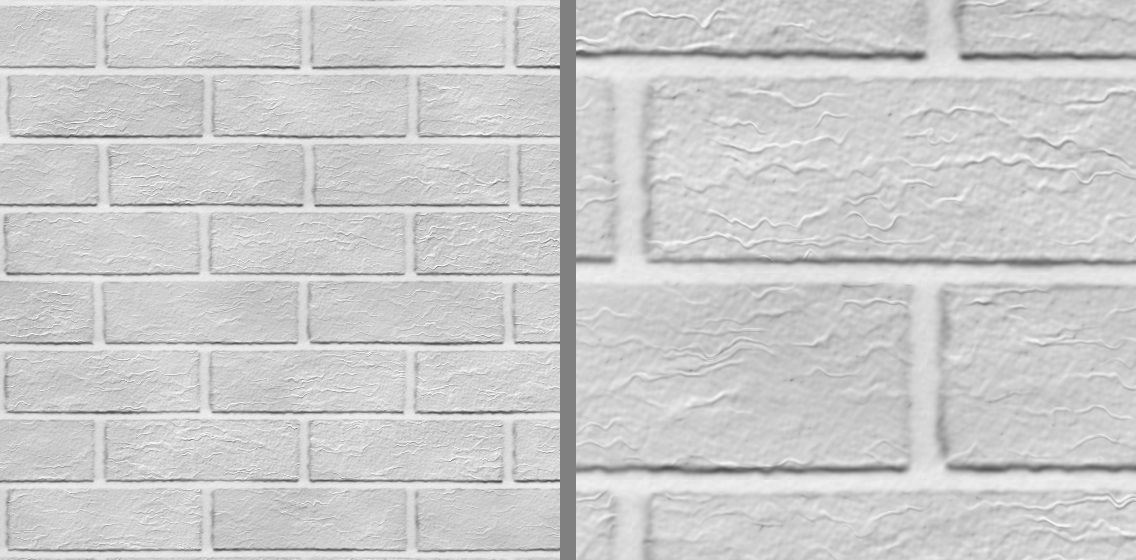
Left: the whole. Right: its middle third, enlarged.
Give the GLSL for this texture, as a three.js fragment shader.

```glsl
// White-painted brick wall in running bond, with wrinkled faces and pale mortar.
varying vec2 vUv;

float hash(vec2 p) {
  return fract(sin(dot(p, vec2(127.1, 311.7))) * 43758.5453);
}

float noise(vec2 p) {
  vec2 i = floor(p), f = fract(p);
  f = f * f * (3.0 - 2.0 * f);
  return mix(mix(hash(i), hash(i + vec2(1.0, 0.0)), f.x),
             mix(hash(i + vec2(0.0, 1.0)), hash(i + vec2(1.0, 1.0)), f.x), f.y);
}

// Wavy, broken horizontal creases in the paint, in three overlapping sizes
float wrinkles(vec2 p) {
  p.y += 0.012 * (noise(p * vec2(38.0, 30.0)) - 0.5) + 0.008 * (noise(p * 110.0) - 0.5);
  p.y += 0.003 * (noise(p * 230.0) - 0.5);
  float sum = 0.0;
  for (int i = 0; i < 3; i++) {
    float size = 1.0 + 0.45 * float(i);
    float crease = smoothstep(0.13, 0.0, abs(noise(p * vec2(13.0, 46.0) * size) - 0.5));
    float patches = smoothstep(0.3, 0.65, noise(p * vec2(20.0, 34.0) * size + 7.3));
    sum += crease * patches / sqrt(size);
    p += 3.71;
  }
  return sum;
}

// Plaster grain at three scales, turned off the axes
float grain(vec2 p) {
  p = mat2(0.8, 0.6, -0.6, 0.8) * p;
  return 0.5 * noise(p * 95.0) + 0.55 * noise(p * 190.0 + 3.7) + 0.5 * noise(p * 350.0 + 8.1);
}

float roundedBox(vec2 p, vec2 halfSize, float radius) {
  vec2 d = abs(p) - halfSize + radius;
  return length(max(d, 0.0)) + min(max(d.x, d.y), 0.0) - radius;
}

float band(float x, float width) {
  return exp(-x * x / (width * width));
}

void main() {
  // Running bond: rows counted from the top, every other row shifted by half
  vec2 cell = vec2(0.366, 0.1232);
  float down = (0.9967 - vUv.y) / cell.y;
  float row = floor(down);
  float shift = mix(0.182, 0.003, mod(row, 2.0)) + 0.012 * (hash(vec2(row, 4.0)) - 0.5);
  float along = (vUv.x - shift) / cell.x;
  vec2 id = vec2(floor(along), row);
  vec2 q = vec2(fract(along) - 0.5, 0.5 - fract(down)) * cell;

  // Uneven brick outline, straighter along the length
  q += 0.003 * (vec2(noise(vUv * 20.0), noise(vUv * vec2(9.0, 20.0) + 19.0)) - 0.5);
  q += vec2(0.004, 0.0018) * (vec2(noise(vUv * 120.0), noise(vUv * 150.0 + 31.0)) - 0.5);
  float face = smoothstep(0.0028, -0.0028, roundedBox(q, vec2(0.174, 0.054), 0.005));

  // Base tones: slow mottling, brick to brick change, duller upright joints
  float seed = hash(id + 2.5);
  float mottle = 0.055 * (noise(vUv * 6.0) - 0.5) + 0.05 * (noise(vUv * vec2(18.0, 28.0)) - 0.5);
  float brick = 0.803 + 0.035 * (seed - 0.5) + mottle;
  float mortar = 0.905 - 0.05 * smoothstep(0.058, 0.048, abs(q.y)) + 0.5 * mottle;
  float tone = mix(mortar, brick, face);

  // Relief lit from above, rougher in some patches
  vec2 p = vUv + 5.0 * vec2(seed, hash(id + 8.1));
  vec2 toLight = vec2(-0.0007, 0.0016);
  float crease = wrinkles(p);
  float rough = mix(0.8, 1.2, hash(id + 5.2)) * mix(0.6, 1.4, noise(p * vec2(11.0, 20.0)));
  float bump = grain(p) - grain(p + toLight);
  tone += bump * mix(0.07, 0.11 * rough + 0.05, face);
  float slope = crease - wrinkles(p + toLight);
  tone += face * rough * (0.13 * max(slope, 0.0) + 0.15 * min(slope, 0.0) + 0.012 * crease);

  // Rare dark nicks under the steepest bumps
  tone -= face * 0.25 * smoothstep(0.25, 0.6, -bump) * noise(p * 60.0);

  // Shaded edges: hard shadow below, soft worn sides, faint line on top
  float insideX = smoothstep(0.176, 0.168, abs(q.x));
  float insideY = smoothstep(0.057, 0.045, abs(q.y));
  float wear = noise(vUv * vec2(10.0, 40.0));
  float chips = noise(vUv * 95.0);
  float depth = (0.2 + 0.24 * wear) * (0.75 + 0.4 * chips);
  tone -= insideX * depth * band(q.y + 0.0552, 0.0014 + 0.0014 * wear);
  tone -= insideX * (0.05 + 0.1 * wear) * band(q.y + 0.0555, 0.0038);
  tone -= insideX * 0.2 * chips * wear * band(q.y - 0.0535, 0.0018);
  tone += insideX * 0.09 * chips * band(q.y + 0.0505, 0.0016);
  tone -= insideY * (0.04 + 0.17 * chips) * band(q.x + 0.1735, 0.0042);
  tone -= insideY * (0.02 + 0.12 * chips * wear) * band(q.x - 0.172, 0.005);

  gl_FragColor = vec4(vec3(clamp(tone, 0.3, 0.95)), 1.0);
}
```
